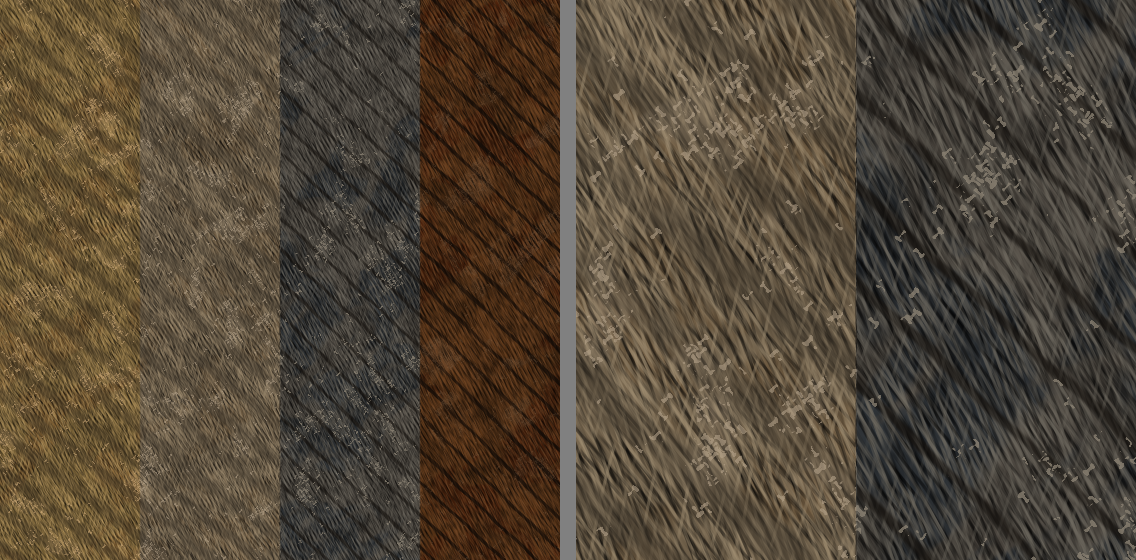
Left, the full canvas; right, a detail of the centre.
A WebGL 1 fragment shader for this texture:

```glsl
precision highp float;
uniform vec2 u_resolution;

#define BANDS 4.0
#define SOFT_STRIPES 15.0
#define SOFT_SLOPE 0.78
#define SHARP_STRIPES 17.0
#define SHARP_SLOPE 0.95
#define FIBRE_ANGLE -1.06
#define FIBRE_SPREAD 0.20
#define FIBRE_ROWS 145.0
#define FIBRE_COLUMNS 24.0
#define FIBRE_HALF_WIDTH 0.13
#define SPECK_CELLS 210.0

float hash(vec2 p) {
  return fract(sin(dot(p, vec2(127.1, 311.7))) * 43758.55);
}

// Cellular noise: distance to the nearest point, and that point's random value
vec2 cellular(vec2 p) {
  vec2 cell = floor(p), nearest = vec2(9.0, 0.0);
  for (int j = -1; j <= 1; j++) {
    for (int i = -1; i <= 1; i++) {
      vec2 c = cell + vec2(float(i), float(j));
      float id = hash(c);
      float d = length(c + vec2(id, hash(c + 19.3)) - p);
      if (d < nearest.x) nearest = vec2(d, id);
    }
  }
  return nearest;
}

// Layered sines that bend the other patterns
vec2 warp(vec2 p) {
  return sin(p.yx * vec2(9.0, 11.0) + vec2(0.4, 2.1))
       + 0.5 * sin(p.yx * vec2(23.0, 19.0) + p * 13.0)
       + 0.25 * sin(p.yx * vec2(53.0, 61.0) - p * 37.0);
}

float clouds(vec2 p) {
  float sum = 0.0, amp = 0.42;
  for (int i = 0; i < 4; i++) {
    sum += amp * (1.0 - cellular(p).x);
    p = mat2(1.6, 1.2, -1.2, 1.6) * p + 7.3;
    amp *= 0.6;
  }
  return smoothstep(0.30, 0.75, sum);
}

// Tapered strands, one per cell, in rows shifted at random
float strands(vec2 p, float angle, float seed) {
  float c = cos(angle), s = sin(angle);
  vec2 q = vec2(c * p.x + s * p.y, c * p.y - s * p.x);
  q.y += 0.0012 * sin(q.x * 47.0 + q.y * 29.0 + seed);
  q *= vec2(FIBRE_COLUMNS, FIBRE_ROWS);
  float row = floor(q.y);
  q.x += hash(vec2(row, seed)) * 8.0;
  vec2 f = fract(q) - 0.5;
  float rnd = hash(vec2(floor(q.x), row) + seed * 3.7);
  float lean = (rnd - 0.5) * 0.6 * f.x;
  float aa = 0.7 * FIBRE_ROWS / u_resolution.y;
  float line = 1.0 - smoothstep(FIBRE_HALF_WIDTH - aa, FIBRE_HALF_WIDTH + aa, abs(f.y - lean));
  float taper = 1.0 - smoothstep(0.25, 0.5, abs(f.x));
  return line * taper * fract(rnd * 17.0);
}

// Blends four band values by their weights
vec3 pick(vec4 w, vec3 a, vec3 b, vec3 c, vec3 d) {
  return a * w.x + b * w.y + c * w.z + d * w.w;
}

void main() {
  vec2 p = gl_FragCoord.xy / u_resolution;
  float px = 1.0 / u_resolution.x;
  vec3 edge = smoothstep(-px, px, vec3(p.x) - vec3(1.0, 2.0, 3.0) / BANDS);
  vec4 band = vec4(1.0 - edge.x, edge.x - edge.y, edge.y - edge.z, edge.z);
  vec2 bend = warp(p);

  // Ground colour with stains
  float tone = clouds(p * 11.0 + bend * 0.3);
  float stain = clouds(p * 6.0 + bend * 0.4 + 31.0);
  float pale = clouds(p * 9.0 - bend * 0.4 + 57.0);
  vec3 ground = pick(band, vec3(0.47, 0.38, 0.21), vec3(0.43, 0.37, 0.285),
                     vec3(0.27, 0.25, 0.225), vec3(0.31, 0.18, 0.075));
  vec3 stained = pick(band, vec3(0.46, 0.33, 0.17), vec3(0.41, 0.33, 0.23),
                      vec3(0.13, 0.155, 0.18), vec3(0.25, 0.10, 0.03));
  vec3 col = mix(ground, stained, smoothstep(0.45, 0.85, stain) * 0.8);
  col *= 1.0 + (tone - 0.5) * dot(band, vec4(0.22, 0.22, 0.36, 0.36));

  // Diagonal grooves: broad and soft on the left, narrow and dark on the right
  float softPhase = (p.y + SOFT_SLOPE * p.x) * SOFT_STRIPES;
  float sharpPhase = (p.y + SHARP_SLOPE * p.x) * SHARP_STRIPES;
  float phase = mix(softPhase, sharpPhase, edge.y) + 0.06 * bend.x + 0.03 * bend.y;
  float d = abs(fract(phase) - 0.5) + 0.03 * (tone - 0.5);
  float inner = dot(band, vec4(0.09, 0.09, 0.035, 0.045));
  float outer = dot(band, vec4(0.29, 0.28, 0.105, 0.10));
  float groove = 1.0 - smoothstep(inner, outer, d);
  groove *= dot(band, vec4(0.72, 0.68, 0.85, 0.95)) * (0.85 + 0.15 * stain);
  vec3 grooveColor = pick(band, vec3(0.27, 0.22, 0.14), vec3(0.275, 0.24, 0.19),
                          vec3(0.09, 0.075, 0.06), vec3(0.075, 0.045, 0.025));
  col = mix(col, grooveColor, groove);

  // Worn patches under the fibres
  vec3 wornColor = pick(band, vec3(0.68, 0.56, 0.40), vec3(0.60, 0.54, 0.46),
                        vec3(0.46, 0.43, 0.38), vec3(0.42, 0.32, 0.23));
  float cover = 1.0 - 0.75 * groove;
  float worn = smoothstep(0.72, 1.0, pale);
  col = mix(col, wornColor, worn * (0.2 + 0.3 * tone) * cover);

  // Dark and light fibres at scattered angles
  vec3 fibreColor = pick(band, vec3(0.70, 0.58, 0.37), vec3(0.62, 0.55, 0.44),
                         vec3(0.44, 0.42, 0.38), vec3(0.45, 0.28, 0.15));
  float spread = FIBRE_SPREAD * dot(band, vec4(1.0, 1.0, 0.7, 0.5));
  for (int i = 0; i < 7; i++) {
    float n = float(i);
    float angle = FIBRE_ANGLE + spread * sin(n * 2.4);
    float dark = strands(p + n * 0.137, angle, n + 1.0);
    float light = strands(p - n * 0.091, angle - 0.08, n + 21.0);
    col *= 1.0 - 0.45 * dark * cover;
    col = mix(col, fibreColor, light * cover * (0.42 + 0.25 * tone));
  }
  float stray = strands(p, FIBRE_ANGLE - 0.75, 47.0) * dot(band, vec4(0.5, 0.5, 0.35, 0.05));
  col = mix(col, fibreColor, stray * cover);

  // Ragged chips, clustered where worn
  vec2 speck = cellular(p * SPECK_CELLS + 0.4 * sin(p.yx * 900.0) + bend);
  float aa = 0.7 * SPECK_CELLS / u_resolution.y;
  float radius = 0.6 * fract(speck.y * 13.0);
  float chip = 1.0 - smoothstep(radius - aa, radius + aa, speck.x);
  chip *= step(0.985 - 0.55 * worn, speck.y);
  col = mix(col, wornColor * 1.2, chip * dot(band, vec4(0.55, 0.55, 0.75, 0.25)));

  gl_FragColor = vec4(col, 1.0);
}
```
